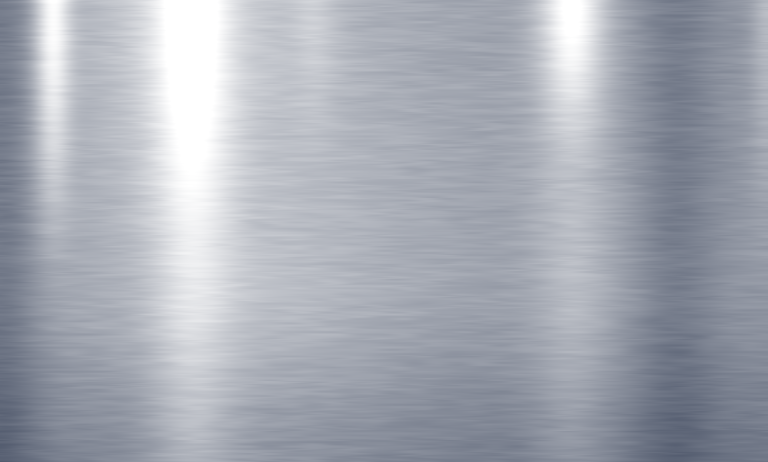
This texture is drawn by a Shadertoy shader. Its source:

```glsl
// Brushed steel sheet with soft vertical reflections and fine horizontal grain.
#define BASE_LEVEL 0.61
#define BOTTOM_DIM 0.74
#define GRAIN_AMOUNT 0.095
#define GRAIN_CELLS vec2(34.0, 210.0)
#define GRAIN_OCTAVES 3
#define COOL_TINT vec3(0.0, 0.05, 0.16)

float hash(vec2 p) {
    vec3 q = fract(p.xyx * vec3(0.1031, 0.1030, 0.0973));
    q += dot(q, q.yzx + 33.33);
    return fract((q.x + q.y) * q.z);
}

float valueNoise(vec2 p) {
    vec2 cell = floor(p);
    vec2 f = fract(p);
    f = f * f * (3.0 - 2.0 * f);
    float low = mix(hash(cell), hash(cell + vec2(1, 0)), f.x);
    float high = mix(hash(cell + vec2(0, 1)), hash(cell + vec2(1, 1)), f.x);
    return mix(low, high, f.y);
}

// Soft vertical stripe, 1 at its centre.
float band(float x, float centre, float width) {
    float d = (x - centre) / width;
    return exp(-d * d);
}

// Reflections that run the full height of the sheet.
float sheen(float x) {
    float level = BASE_LEVEL;
    level += 0.13 * band(x, 0.32, 0.21);
    level += 0.18 * band(x, 0.25, 0.055);
    level += 0.12 * band(x, 0.745, 0.052);
    level -= 0.17 * band(x, 0.0, 0.05);
    level -= 0.13 * band(x, 0.88, 0.055);
    level -= 0.04 * smoothstep(0.8, 1.0, x);
    return level;
}

// Highlights that enter at the top edge and fade downwards.
float topGlow(vec2 uv) {
    float shortFade = smoothstep(0.58, 1.0, uv.y);
    float longFade = smoothstep(0.3, 1.0, uv.y);
    float glow = 0.36 * band(uv.x, 0.068, 0.024) * longFade;
    glow += 0.15 * band(uv.x, 0.25, 0.05) * longFade;
    glow += 0.08 * band(uv.x, 0.2, 0.11) * longFade;
    glow += 0.09 * band(uv.x, 0.41, 0.028) * shortFade;
    glow += 0.30 * band(uv.x, 0.745, 0.040) * shortFade;
    glow += 0.14 * band(uv.x, 1.0, 0.022) * longFade;
    return glow;
}

// Stretched noise: fine scratches over longer, fainter strokes.
float brushedGrain(vec2 uv) {
    float sum = 0.0;
    float weight = 0.5;
    vec2 cells = GRAIN_CELLS;
    for (int i = 0; i < GRAIN_OCTAVES; i++) {
        vec2 p = uv * cells + float(i) * 17.3;
        p.x += hash(vec2(floor(p.y), float(i) + 5.0));
        sum += weight * (valueNoise(p) - 0.5);
        cells *= vec2(0.45, 0.62);
        weight *= 0.6;
    }
    return sum;
}

void mainImage(out vec4 fragColor, in vec2 fragCoord) {
    vec2 uv = fragCoord / iResolution.xy;

    // Light on the sheet
    float level = sheen(uv.x) + topGlow(uv);
    level *= mix(BOTTOM_DIM, 1.0, smoothstep(-0.08, 0.42, uv.y));

    // Grain, washed out in the hottest highlights
    float grainFade = 1.0 - 0.7 * smoothstep(0.85, 1.05, level);
    level += GRAIN_AMOUNT * grainFade * brushedGrain(uv);

    // Cool steel colour, neutral where bright
    vec3 color = vec3(level) + COOL_TINT * max(1.0 - level, 0.0);
    fragColor = vec4(clamp(color, 0.0, 1.0), 1.0);
}
```
